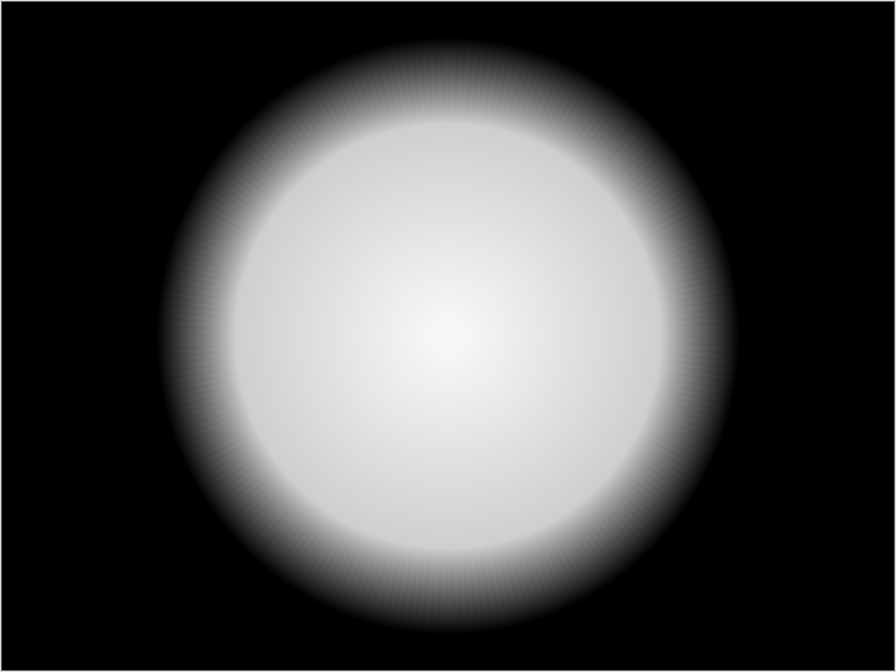
This background is drawn by a WebGL 1 fragment shader. Its source:

```glsl
precision highp float;
// A pale glowing disc on black inside a hairline frame.
// Two linear falloffs in radius make the bright core and the soft, slightly
// taller than wide rim; faint rays streak the rim.
uniform vec2 u_resolution;

#define CORE_RADIUS 0.316
#define RIM_RADII vec2(0.434, 0.444)
#define CENTER_GRAY 0.98
#define PEAK_GRAY 0.97
#define CORE_EDGE_GRAY 0.81
#define RAY_COUNT 240.0
#define RAY_STRENGTH 0.008
#define FRAME_WIDTH 0.0022
#define FRAME_GRAY 0.87

// Distance from the center to the oval rim along the direction of p.
float rimRadius(vec2 p, float radius) {
  vec2 direction = p / max(radius, 0.0001);
  return 1.0 / length(direction / RIM_RADII);
}

float discGray(vec2 p) {
  float radius = length(p);

  // Bright core, flattened at its peak.
  float core = mix(CENTER_GRAY, CORE_EDGE_GRAY, min(radius / CORE_RADIUS, 1.0));
  core = min(core, PEAK_GRAY);

  // Rim fading to black, with fine rays.
  float rim = rimRadius(p, radius);
  float fade = clamp((rim - radius) / (rim - CORE_RADIUS), 0.0, 1.0);
  float angle = atan(p.y, p.x + 0.00001);
  float rays = RAY_STRENGTH * sin(angle * RAY_COUNT) * fade * (1.0 - fade) * 4.0;
  return core * fade + rays;
}

void main() {
  // Centered coordinates, one unit per canvas height.
  vec2 p = (gl_FragCoord.xy - 0.5 * u_resolution) / u_resolution.y;
  float pixel = 1.0 / u_resolution.y;

  // Hairline frame along the canvas border.
  vec2 halfSize = 0.5 * u_resolution / u_resolution.y;
  vec2 inset = halfSize - abs(p);
  float borderDistance = min(inset.x, inset.y);
  float frame = clamp((FRAME_WIDTH - borderDistance) / pixel + 0.5, 0.0, 1.0);

  float gray = mix(discGray(p), FRAME_GRAY, frame);
  gl_FragColor = vec4(vec3(gray), 1.0);
}
```
